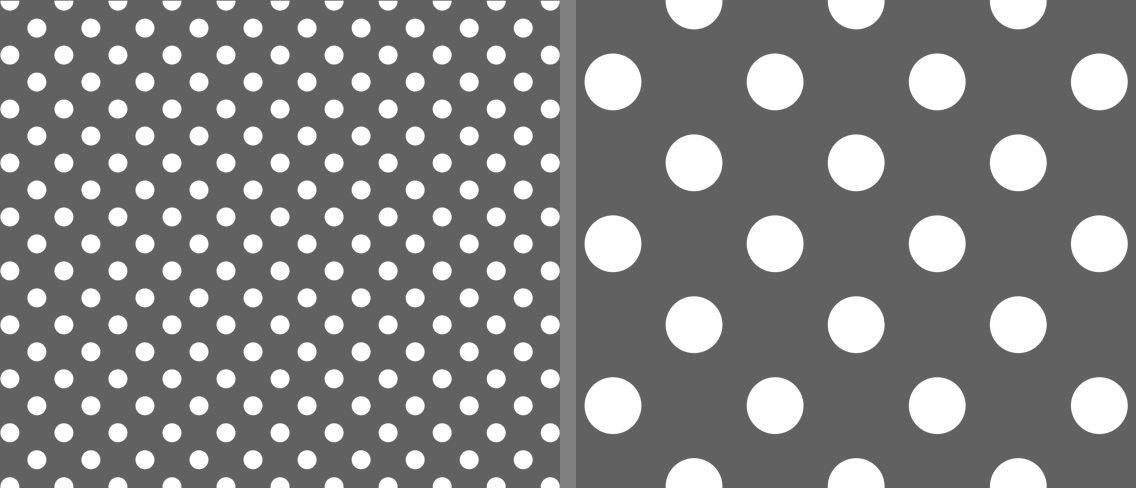
Left, the full canvas; right, a detail of the centre.
A WebGL 1 fragment shader for this pattern:

```glsl
precision highp float;

uniform vec2 u_resolution;

// Signed distance to the nearest dot of a grid with a dot in each cell centre
float staggeredDots(vec2 p, vec2 pitch, float radius) {
    vec2 toCorner = abs(mod(p + 0.5 * pitch, pitch) - 0.5 * pitch);
    vec2 toCentre = 0.5 * pitch - toCorner;
    return min(length(toCorner), length(toCentre)) - radius;
}

void main() {
    // Canvas width is one unit, measured from the top left
    float pixel = 1.0 / u_resolution.x;
    vec2 p = vec2(gl_FragCoord.x, u_resolution.y - gl_FragCoord.y) * pixel;

    // Dots, with the first one close to the top left corner
    float dist = staggeredDots(p - vec2(0.0176, 0.002), vec2(0.0965, 0.09635), 0.0169);
    float dotMask = 1.0 - smoothstep(-0.75 * pixel, 0.75 * pixel, dist);

    // Hairline of ground colour along the top edge
    dotMask *= clamp((p.y - 0.0012) / pixel + 0.5, 0.0, 1.0);

    gl_FragColor = vec4(mix(vec3(0.38), vec3(1.0), dotMask), 1.0);
}
```
